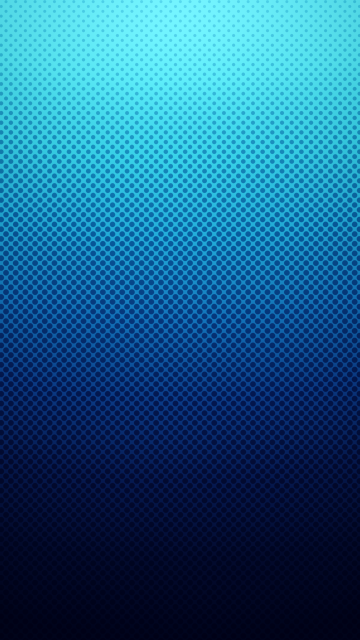
A Shadertoy shader for this background:

```glsl
const float DOT_PERIOD = 0.0269;               // fraction of canvas width
const vec2 LATTICE_ANCHOR = vec2(0.353, 1.168); // a dot centre, in canvas widths
const float RADIUS_TOP = 0.15;                 // radii in dot periods
const float RADIUS_FULL = 0.295;
const float SIDE_SAG = 0.035;                  // extra depth toward the sides
const float SIDE_SHADE = 0.07;
const vec2 GLOW_CENTRE = vec2(0.5, 0.97);
const vec2 GLOW_SIZE = vec2(0.42, 0.13);
const vec3 GLOW_COLOUR = vec3(0.14, 0.07, 0.05);

// Evenly spaced colours from the top edge to the bottom edge
const int LAST_STOP = 8;
const vec3 FIELD_STOPS[9] = vec3[9](
    vec3(0.32, 0.89, 0.95), vec3(0.29, 0.89, 0.95), vec3(0.21, 0.82, 0.91),
    vec3(0.13, 0.67, 0.85), vec3(0.07, 0.45, 0.73), vec3(0.04, 0.23, 0.53),
    vec3(0.02, 0.10, 0.32), vec3(0.01, 0.04, 0.18), vec3(0.00, 0.015, 0.11));
const vec3 DOT_STOPS[9] = vec3[9](
    vec3(0.21, 0.78, 0.89), vec3(0.16, 0.72, 0.85), vec3(0.08, 0.54, 0.74),
    vec3(0.03, 0.36, 0.62), vec3(0.02, 0.21, 0.48), vec3(0.01, 0.09, 0.31),
    vec3(0.01, 0.04, 0.19), vec3(0.00, 0.02, 0.13), vec3(0.00, 0.005, 0.09));

vec3 sampleRamp(vec3 stops[9], float depth) {
    float position = clamp(depth, 0.0, 1.0) * float(LAST_STOP);
    int index = min(int(position), LAST_STOP - 1);
    return mix(stops[index], stops[index + 1], position - float(index));
}

// Distance to the nearest centre of a staggered lattice with unit columns
float staggeredDistance(vec2 p) {
    vec2 straight = fract(p + 0.5) - 0.5;
    vec2 shifted = fract(p) - 0.5;
    return min(length(straight), length(shifted));
}

void mainImage(out vec4 fragColor, in vec2 fragCoord) {
    vec2 uv = fragCoord / iResolution.xy;
    vec2 p = fragCoord / iResolution.x;
    float side = 2.0 * uv.x - 1.0;
    float depth = 1.0 - uv.y + SIDE_SAG * side * side;

    // Vertical gradient with a soft light at the top
    vec3 field = sampleRamp(FIELD_STOPS, depth);
    vec2 glowOffset = (uv - GLOW_CENTRE) / GLOW_SIZE;
    vec3 glow = GLOW_COLOUR * exp(-dot(glowOffset, glowOffset));

    // Halftone dots that swell with depth
    float radius = mix(RADIUS_TOP, RADIUS_FULL, smoothstep(0.0, 0.45, depth));
    float edge = 0.7 / (iResolution.x * DOT_PERIOD);
    float distanceToDot = staggeredDistance((p - LATTICE_ANCHOR) / DOT_PERIOD);
    float dotMask = 1.0 - smoothstep(radius - edge, radius + edge, distanceToDot);

    vec3 colour = mix(field, sampleRamp(DOT_STOPS, depth), dotMask) + glow;
    colour *= 1.0 - SIDE_SHADE * side * side;
    fragColor = vec4(clamp(colour, 0.0, 1.0), 1.0);
}
```
